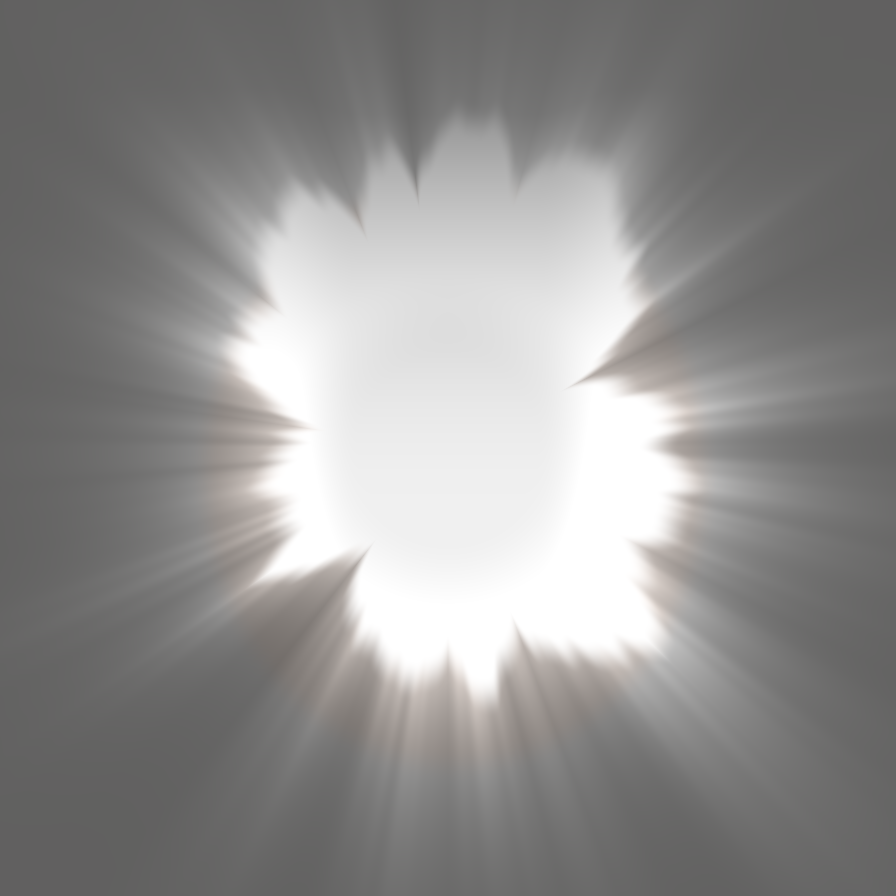
This background is drawn by a Shadertoy shader. Its source:

```glsl
// A white burst of light with a ragged outline and soft rays on a grey ground.
// The outline is a radius over the angle: harmonics, sharp wedges and noise.
// Outside it the light fades along each ray, with streaks and a warm halo.

#define GROUND vec3(0.378, 0.376, 0.374)
#define WARM_TINT vec3(1.025, 0.982, 0.955)
#define RAY_LENGTH 0.105
#define RAY_STRENGTH 0.76
#define EDGE_SOFTNESS 0.040
#define JAGGEDNESS 0.050
#define HALO_RADIUS 0.277
#define CORE_HEIGHT 0.43
#define CORE_FALLOFF 2.2

const float TAU = 6.28319;

// Dark wedges cut into the burst: direction in turns, width, depth.
// A negative depth makes a bright lobe.
const int WEDGE_COUNT = 12;
const vec3 WEDGES[WEDGE_COUNT] = vec3[](
    vec3(0.074, 0.025,  0.125), vec3(0.208, 0.014,  0.060),
    vec3(0.269, 0.008,  0.085), vec3(0.309, 0.018,  0.110),
    vec3(0.392, 0.014,  0.045), vec3(0.478, 0.020,  0.065),
    vec3(0.597, 0.015, -0.050), vec3(0.644, 0.022,  0.095),
    vec3(0.750, 0.015,  0.050), vec3(0.808, 0.022,  0.075),
    vec3(0.878, 0.018, -0.050), vec3(0.925, 0.020,  0.030));

float hash(vec2 p) {
    return fract(sin(dot(p, vec2(127.1, 311.7))) * 43758.5453);
}

// Smooth noise around the circle, seamless over one turn
float ringNoise(float turn, float cells, float seed) {
    float x = turn * cells;
    float cell = floor(x);
    float f = x - cell;
    f = f * f * (3.0 - 2.0 * f);
    return mix(hash(vec2(mod(cell, cells), seed)),
               hash(vec2(mod(cell + 1.0, cells), seed)), f);
}

// Radius of the bright burst in a given direction
float burstRadius(float turn) {
    float a = turn * TAU;
    float radius = 0.267 + 0.022 * cos(a) + 0.042 * sin(a)
                 - 0.050 * cos(2.0 * a) - 0.016 * sin(2.0 * a);
    for (int i = 0; i < WEDGE_COUNT; i++) {
        float away = abs(fract(turn - WEDGES[i].x + 0.5) - 0.5);
        radius -= WEDGES[i].z * exp(-away / WEDGES[i].y);
    }
    float jags = 0.65 * ringNoise(turn, 62.0, 1.0)
               + 0.35 * ringNoise(turn, 150.0, 2.0) - 0.5;
    return radius + JAGGEDNESS * jags;
}

// Brightness inside the burst: dims upwards, whitens towards the rim
float coreLight(vec2 uv, float dist) {
    float rise = max(uv.y - CORE_HEIGHT, 0.0);
    float rim = 0.07 * smoothstep(0.10, 0.20, dist)
              + 0.06 * smoothstep(0.10, 0.20, abs(uv.x - 0.5));
    return clamp(0.94 - CORE_FALLOFF * rise * rise + rim, 0.0, 1.0);
}

void mainImage(out vec4 fragColor, in vec2 fragCoord) {
    vec2 uv = fragCoord / iResolution.xy;
    vec2 p = uv - 0.5;
    float dist = length(p);
    float turn = fract(atan(p.y, p.x + 1e-6) / TAU);
    float beyond = dist - burstRadius(turn);

    // Rays fading outwards, broken into streaks
    float streaks = 0.45 * ringNoise(turn, 38.0, 3.0)
                  + 0.35 * ringNoise(turn, 90.0, 4.0)
                  + 0.20 * ringNoise(turn, 210.0, 5.0);
    float core = coreLight(uv, dist);
    float reach = RAY_LENGTH * (0.75 + 0.5 * ringNoise(turn, 30.0, 6.0));
    float fade = exp(-max(beyond, 0.0) / reach);
    float ray = RAY_STRENGTH * (0.55 + 0.9 * streaks) * fade;
    vec3 rays = mix(GROUND, vec3(max(core, 0.58)), clamp(ray, 0.0, 1.0));

    // Warm oval halo over the rays
    float oval = length((uv - vec2(0.508, 0.47)) * vec2(1.0, 0.86));
    float halo = 1.0 - smoothstep(HALO_RADIUS - 0.015, HALO_RADIUS + 0.02, oval);
    rays *= mix(vec3(1.0), WARM_TINT, halo);

    // Bright burst over everything
    float inside = 1.0 - smoothstep(-0.006, EDGE_SOFTNESS, beyond);
    vec3 color = mix(rays, vec3(max(core, 0.45)), inside);
    fragColor = vec4(color, 1.0);
}
```
